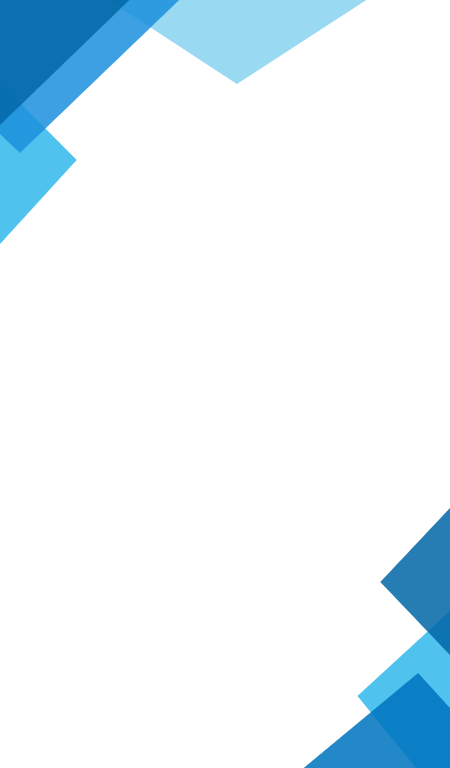
A Shadertoy shader for this background:

```glsl
const vec3 WHITE = vec3(1.0);
const vec3 PALE = vec3(0.60, 0.85, 0.95);
const vec3 CYAN = vec3(0.31, 0.76, 0.93);
const vec3 SKY = vec3(0.114, 0.569, 0.868);
const vec3 AZURE = vec3(0.0, 0.459, 0.75);
const vec3 NAVY = vec3(0.01, 0.408, 0.658);
const float GLAZE = 0.864; // opacity of the translucent sheets

// Signed distance to the line from one point to another, positive on its left
float leftOf(vec2 p, vec2 from, vec2 to) {
    vec2 dir = normalize(to - from);
    return dot(p - from, vec2(-dir.y, dir.x));
}

// Coverage of the corner swept counterclockwise from ray a to ray b
float corner(vec2 p, vec2 apex, vec2 a, vec2 b, float pixel) {
    float inside = min(leftOf(p, apex, a), -leftOf(p, apex, b));
    return clamp(inside / pixel + 0.5, 0.0, 1.0);
}

void mainImage(out vec4 fragColor, in vec2 fragCoord) {
    // Canvas height is one unit
    vec2 p = fragCoord / iResolution.y;
    float pixel = 1.0 / iResolution.y;
    vec3 color = WHITE;

    // Upper sheets, back to front
    float chevron = corner(p, vec2(0.3085, 0.8906), vec2(0.477, 1.0), vec2(0.1413, 1.0), pixel);
    float leftTip = corner(p, vec2(0.0998, 0.7917), vec2(0.0, 0.8919), vec2(0.0, 0.6823), pixel);
    float band = corner(p, vec2(0.0259, 0.8008), vec2(0.2333, 1.0), vec2(0.0, 0.8255), pixel);
    float shade = corner(p, vec2(-0.1685, 0.6744), vec2(0.1685, 1.0), vec2(-0.1685, 1.0), pixel);
    color = mix(color, PALE, chevron);
    color = mix(color, CYAN, leftTip);
    color = mix(color, SKY, band * GLAZE);
    color = mix(color, NAVY, shade * GLAZE);

    // Lower sheets, back to front
    float rightTip = corner(p, vec2(0.4654, 0.0938), vec2(0.5419, 0.0), vec2(0.5859, 0.2044), pixel);
    float diamond = corner(p, vec2(0.4952, 0.2422), vec2(0.5859, 0.1471), vec2(0.5859, 0.3385), pixel);
    float peak = corner(p, vec2(0.5444, 0.1237), vec2(0.3954, 0.0), vec2(0.5859, 0.0781), pixel);
    color = mix(color, CYAN, rightTip);
    color = mix(color, NAVY, diamond * GLAZE);
    color = mix(color, AZURE, peak * GLAZE);

    fragColor = vec4(color, 1.0);
}
```
